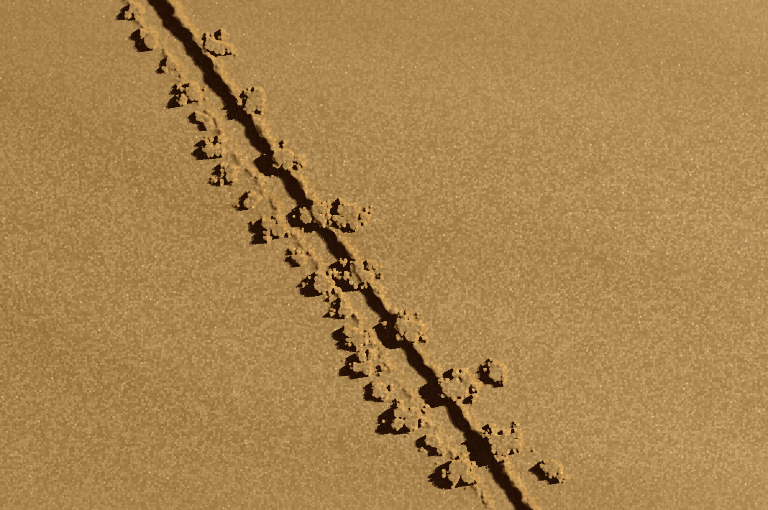
A WebGL 1 fragment shader for this texture:

```glsl
precision highp float;
// Sunlit sand crossed by a diagonal furrow with crumbled clumps along both banks.
uniform vec2 u_resolution;

float hash(vec2 p) {
  p = fract(p * vec2(0.1031, 0.1137));
  p += dot(p, p.yx + 33.33);
  return fract((p.x + p.y) * p.x * 7.31);
}

// Cellular noise: distance to the nearest point, and that cell's random value.
vec2 cellular(vec2 p) {
  vec2 base = floor(p), nearest = vec2(9.0, 0.0);
  for (int j = -1; j <= 1; j++) {
    for (int i = -1; i <= 1; i++) {
      vec2 id = base + vec2(float(i), float(j));
      vec2 point = id + 0.15 + 0.7 * vec2(hash(id + 7.0), hash(id + 53.0));
      float d = distance(p, point);
      if (d < nearest.x) nearest = vec2(d, hash(id + 91.0));
    }
  }
  return nearest;
}

// Point on the furrow at depth t below the top edge, shifted sideways.
vec2 track(float t, float side) {
  return vec2(0.305 + 0.716 * t + side, 1.0 - t);
}

float furrowDistance(vec2 p) {
  return (p.x - track(1.0 - p.y, 0.0).x) * 0.813;
}

float clump(vec2 q, float radius, float rough) {
  float inside = 1.0 - length(q * vec2(0.85, 1.12)) / radius + rough;
  return radius * 0.75 * smoothstep(0.0, 0.55, inside);
}

float sandHeight(vec2 p) {
  float d = furrowDistance(p);
  if (abs(d) > 0.18) return 0.0;
  float broad = cellular(p * 38.0 + 5.0).x;
  float fine = cellular(p * 100.0).x;
  float lump = max(0.28 - broad * broad * 1.2, -0.3);
  float crumb = 0.22 - fine * fine;
  float rough = lump * 1.1 + crumb * 0.45;

  // Furrow floor, raised right bank and thin left lip.
  float w = d + 0.002 * sin(p.y * 47.0) + 0.002 * sin(p.y * 113.0) - lump * 0.010 - crumb * 0.004;
  float h = -0.014 * smoothstep(-0.048, -0.028, w) * (1.0 - smoothstep(0.003, 0.015, w));
  h += (0.013 + 0.011 * rough + 0.004 * p.y) * exp(-pow((w - 0.020) / 0.0095, 2.0));
  h += 0.009 * exp(-pow((w + 0.046) / 0.008, 2.0)) * max(0.0, 0.3 + 1.8 * rough);

  // Crumbs thrown to the left.
  float heaps = 0.0;
  vec2 bent = p + 0.004 * vec2(sin(p.y * 90.0), sin(p.x * 110.0));
  for (int i = 0; i < 18; i++) {
    float k = float(i), t = 0.024 + 0.053 * k;
    float side = (0.086 + 0.02 * cos((t - 0.37) * 16.0)) * smoothstep(-0.2, 0.2, t);
    float radius = (0.024 + 0.006 * cos((k - 3.0) * 2.62)) * (0.8 + 0.4 * t);
    heaps = max(heaps, clump(bent - track(t, -side), radius, rough));
  }
  // Larger heaps on the right bank.
  for (int i = 0; i < 8; i++) {
    float k = float(i), t = 0.088 + 0.1115 * k;
    float side = 0.034 + 0.024 * cos((k - 7.0) * 0.9);
    heaps = max(heaps, clump(bent - track(t, side), 0.028 + 0.0016 * k, rough));
  }
  // Stray pieces lying apart.
  heaps = max(heaps, clump(bent - vec2(0.686, 0.577), 0.034, rough));
  heaps = max(heaps, clump(bent - vec2(0.971, 0.270), 0.024, rough));
  heaps = max(heaps, clump(bent - vec2(1.084, 0.080), 0.024, rough));
  float relief = smoothstep(0.0, 0.008, heaps);
  return max(h, heaps + min(h, 0.0) * 0.5) + (crumb + lump) * (0.0004 + 0.0032 * relief);
}

void main() {
  vec2 p = gl_FragCoord.xy / u_resolution * vec2(1.5, 1.0);
  vec2 sun = vec2(0.94, 0.34);

  // Broad tone with faint slanted streaks.
  float streak = sin(p.x * 5.0 + p.y * 13.0 + sin(p.x * 4.0))
               + 0.6 * sin(p.y * 29.0 + p.x * 9.0 + 2.0 * sin(p.x * 3.0));
  vec3 color = mix(vec3(0.63, 0.48, 0.265), vec3(0.715, 0.575, 0.36),
                   clamp(0.27 + 0.4 * p.x + 0.09 * streak, 0.0, 1.0));

  // Grains, softer towards the far and near edges.
  float focus = 0.5 + 0.5 * smoothstep(1.0, 0.6, p.y) * smoothstep(-0.15, 0.15, p.y);
  vec2 grain = cellular(p * 200.0);
  float speck = (grain.y - 0.5) * smoothstep(1.0, 0.2, grain.x) + 0.35 * (0.4 - grain.x);
  color += speck * focus * vec3(0.16, 0.16, 0.15);
  color += smoothstep(0.988, 1.0, grain.y) * smoothstep(0.5, 0.1, grain.x) * 0.15;

  // Relief shading and cast shadow.
  if (abs(furrowDistance(p)) < 0.18) {
    float h = sandHeight(p);
    float slope = (h - sandHeight(p + sun * 0.005)) / 0.005;
    float cover = -1.0;
    for (int i = 1; i <= 9; i++) {
      float reach = float(i) * 0.005;
      cover = max(cover, sandHeight(p + sun * reach) - h - reach * 0.66);
    }
    color *= 1.0 + vec3(0.15, 0.12, 0.05) * clamp(slope, 0.0, 1.2);
    color = mix(color, vec3(0.36, 0.22, 0.06), 0.8 * clamp(-slope, 0.0, 1.0));
    float shade = smoothstep(-0.001, 0.0045, cover);
    color = mix(color, vec3(0.13, 0.052, 0.01) + 0.03 * speck, shade * 0.97);
  }
  gl_FragColor = vec4(clamp(color, 0.0, 1.0), 1.0);
}
```
